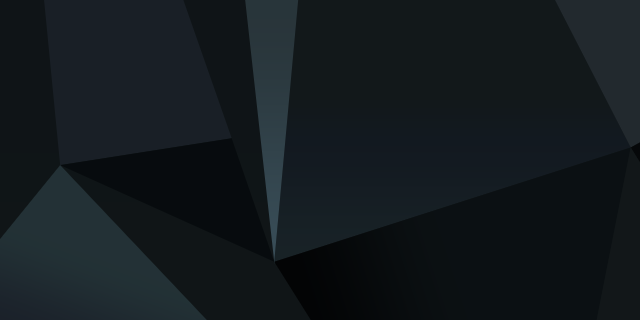
A Shadertoy shader for this background:

```glsl
// Dark low-poly backdrop of slate and teal facets with soft gradients.

// Signed distance to the line a-b, positive on its right side.
float side(vec2 p, vec2 a, vec2 b) {
    vec2 e = normalize(b - a);
    return dot(p - a, vec2(e.y, -e.x));
}

// Antialiased coverage for an inside distance measured in canvas heights.
float cover(float d) {
    return clamp(d * iResolution.y + 0.5, 0.0, 1.0);
}

// Convex shapes with clockwise corners.
float triangle(vec2 p, vec2 a, vec2 b, vec2 c) {
    return cover(min(side(p, a, b), min(side(p, b, c), side(p, c, a))));
}

float quad(vec2 p, vec2 a, vec2 b, vec2 c, vec2 d) {
    return cover(min(min(side(p, a, b), side(p, b, c)),
                     min(side(p, c, d), side(p, d, a))));
}

void mainImage(out vec4 fragColor, in vec2 fragCoord) {
    vec2 p = fragCoord / iResolution.y;

    // Corners shared by several facets
    vec2 leftHub = vec2(0.188, 0.484);
    vec2 ridge = vec2(0.724, 0.568);
    vec2 lowHub = vec2(0.857, 0.182);
    vec2 rightHub = vec2(1.971, 0.539);

    vec3 color = mix(vec3(0.063, 0.083, 0.091), vec3(0.057, 0.078, 0.089), p.y);

    // Left facets: blue slate, black wedge, teal slope
    color = mix(color, vec3(0.098, 0.122, 0.149),
        quad(p, leftHub, vec2(0.128, 1.1), vec2(0.538, 1.1), ridge));
    color = mix(color, vec3(0.026, 0.045, 0.053),
        triangle(p, leftHub, ridge, lowHub));
    vec3 teal = mix(vec3(0.104, 0.128, 0.163), vec3(0.136, 0.194, 0.210),
        smoothstep(-0.03, 0.3, dot(p, vec2(0.35, 0.94))));
    color = mix(color, teal,
        quad(p, leftHub, vec2(0.741, -0.1), vec2(-0.1, -0.1), vec2(-0.1, 0.13)));

    // Wide central facet, bluer through its middle
    vec3 center = mix(vec3(0.094, 0.132, 0.150), vec3(0.072, 0.098, 0.126),
        smoothstep(0.2, 0.58, p.y));
    center = mix(center, vec3(0.069, 0.094, 0.102), smoothstep(0.54, 0.72, p.y));
    color = mix(color, center,
        quad(p, lowHub, vec2(0.941, 1.1), vec2(1.683, 1.1), rightHub));

    // Lower facet, fading to black at its left corner
    float fade = smoothstep(0.0, 0.55, dot(p - lowHub, vec2(0.952, 0.305)));
    color = mix(color, mix(vec3(0.010, 0.014, 0.018), vec3(0.044, 0.064, 0.073), fade),
        quad(p, lowHub, rightHub, vec2(1.845, -0.1), vec2(1.034, -0.1)));

    // Right rim facets
    color = mix(color, vec3(0.133, 0.161, 0.180),
        quad(p, rightHub, vec2(1.683, 1.1), vec2(2.1, 1.1), vec2(2.1, 0.61)));
    color = mix(color, vec3(0.025, 0.033, 0.038),
        triangle(p, rightHub, vec2(2.1, 0.61), vec2(2.1, 0.33)));
    color = mix(color, vec3(0.069, 0.090, 0.098),
        quad(p, rightHub, vec2(2.1, 0.33), vec2(2.1, -0.1), vec2(1.845, -0.1)));

    // Bright shard hanging from the top
    vec3 shard = mix(vec3(0.220, 0.300, 0.340), vec3(0.158, 0.206, 0.226),
        smoothstep(0.15, 1.0, p.y));
    color = mix(color, shard,
        triangle(p, lowHub, vec2(0.755, 1.1), vec2(0.941, 1.1)));

    fragColor = vec4(color, 1.0);
}
```
